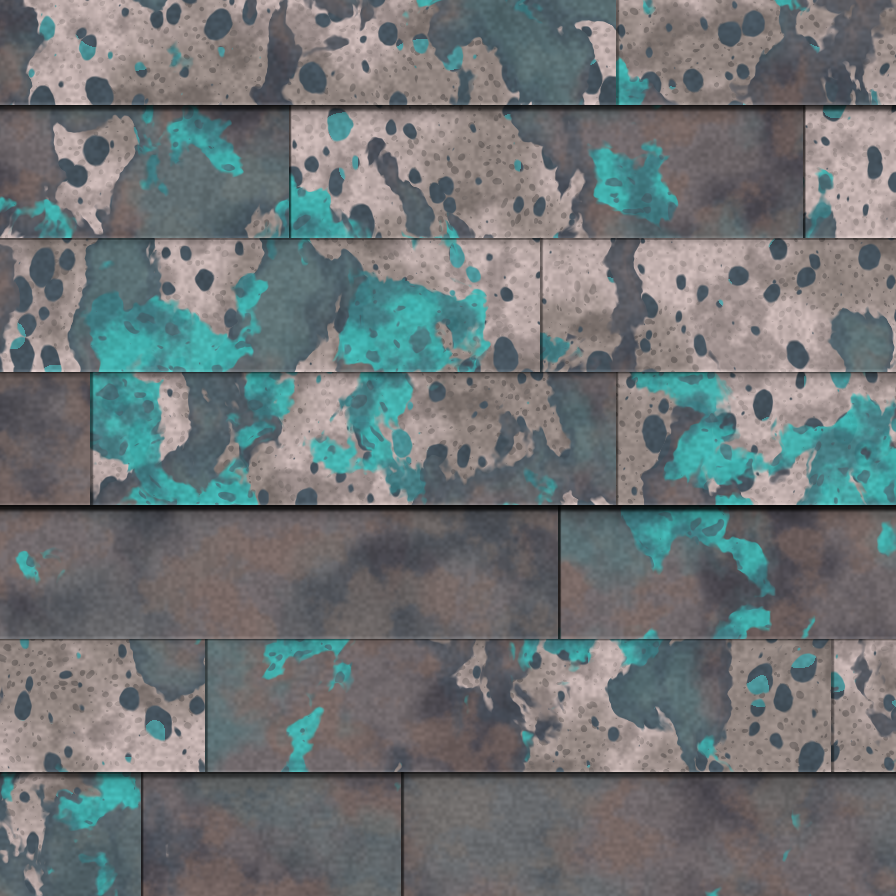
Reproduce this texture procedurally as a Shadertoy shader.

```glsl
// Staggered courses of oxidised metal strips with pale islands, slate channels and turquoise patina.

// Per course, from the top: joint positions, then bare-metal and patina amounts of its strips
const vec2 joints[7] = vec2[7](vec2(.688, 2.), vec2(.322, .896), vec2(.603, 2.), vec2(.101, .687),
                               vec2(.623, 2.), vec2(.229, .928), vec2(.157, .448));
const vec3 bareAmount[7] = vec3[7](vec3(.52, .6, 0.), vec3(.34, .4, .7), vec3(.6, .7, 0.), vec3(.05, .62, .56),
                                   vec3(0.), vec3(.72, .44, .52), vec3(.52, 0., 0.));
const vec3 patinaAmount[7] = vec3[7](vec3(.3, .28, 0.), vec3(.2, .28, .2), vec3(.37, .3, 0.), vec3(.05, .38, .33),
                                     vec3(.1, .36, 0.), vec3(.2, .37, .3), vec3(.2, .15, .12));
const float shadowDepth[7] = float[7](0., .8, .15, .3, 1., .1, .6);

float hash(vec2 p) {
    return fract(sin(dot(p, vec2(127.1, 311.7))) * 43758.5453);
}

float noise(vec2 p) {
    vec2 i = floor(p), f = fract(p);
    f = f * f * (3. - 2. * f);
    return mix(mix(hash(i), hash(i + vec2(1, 0)), f.x),
               mix(hash(i + vec2(0, 1)), hash(i + vec2(1, 1)), f.x), f.y);
}

float fbm(vec2 p) {
    float sum = 0., amp = .5;
    for (int i = 0; i < 5; i++) {
        sum += amp * noise(p);
        p = mat2(.8, .6, -.6, .8) * p * 2.03 + 5.7;
        amp *= .5;
    }
    return sum / .97;
}

// Signed distance to scattered droplets of random size, in cell units
float pits(vec2 p, float size) {
    float d = 1.;
    for (int j = -1; j <= 1; j++)
        for (int i = -1; i <= 1; i++) {
            vec2 cell = floor(p) + vec2(i, j);
            vec2 centre = cell + vec2(hash(cell), hash(cell + 7.3));
            float r = hash(cell + 3.1);
            d = min(d, length(p - centre) - size * r * r);
        }
    return d;
}

void mainImage(out vec4 fragColor, in vec2 fragCoord) {
    vec2 uv = fragCoord / iResolution.xy;
    float px = 1. / iResolution.y;

    // Course and strip under this point
    float course = (1. - uv.y - .117) / .149 + 1.;
    int row = clamp(int(floor(course)), 0, 6);
    vec2 cut = joints[row];
    int strip = int(step(cut.x, uv.x) + step(cut.y, uv.x));
    vec2 id = vec2(row, strip);
    float bare = bareAmount[row][strip];
    float patina = patinaAmount[row][strip];

    // Two long strips shift from tarnished to bare along their length
    if (strip == 1 && row == 1) bare -= uv.x - .6;
    if (strip == 1 && row == 5) bare += uv.x - .6;

    // Each strip samples its own region of warped noise
    vec2 p = uv + 20. * vec2(hash(id + 1.7), hash(id.yx + 4.2));
    vec2 warp = vec2(fbm(p * 13.), fbm(p * 13. + 31.)) - .5;
    vec2 q = p + warp * .07;
    float grain = noise(p * 230.) - .5;
    float mottle = fbm(p * 24. + 11.);

    // Tarnished ground
    vec3 col = mix(vec3(.29, .28, .31), vec3(.45, .42, .43), smoothstep(.28, .6, fbm(p * 11.)));
    col = mix(col, vec3(.46, .38, .35), .6 * smoothstep(.45, .65, mottle));
    float stain = smoothstep(.42, .62, fbm(q * 7. + 17.)) * smoothstep(0., .3, patina);
    col = mix(col, vec3(.34, .46, .48), .75 * stain);

    // Bare islands bordered by blue slate, then dusted and pitted
    float island = fbm(q * vec2(12., 7.5)) - .5 + (bare - .5) * .6;
    float rim = smoothstep(-.13, -.01, island);
    col = mix(col, vec3(.26, .31, .36), .55 * rim);
    float dust = smoothstep(.4, .62, fbm(p * 8. + 51.));
    vec3 metal = mix(vec3(.78, .71, .70), vec3(.60, .55, .53), dust);
    metal *= 1. - .25 * smoothstep(.5, .7, mottle);
    float speck = pits(p * 95. + warp * 3., .38);
    metal = mix(metal, vec3(.42, .39, .38), (.25 + .5 * dust) * smoothstep(.08, -.06, speck));
    float hole = pits((p + warp * .03) * vec2(34., 25.), .5);
    vec3 holeColor = mix(vec3(.27, .32, .36), vec3(.3, .58, .6), step(.75, noise(p * 22.)));
    metal = mix(metal, holeColor, smoothstep(.05, -.03, hole));
    col = mix(col, metal, smoothstep(-.012, .014, island));

    // Turquoise patina, favouring the channels
    float growth = fbm(q * vec2(11., 9.) + 70.) - .5 + (patina - .5) * .6;
    growth -= .05 * smoothstep(.02, .1, island);
    vec3 green = mix(vec3(.25, .50, .53), vec3(.24, .69, .68), smoothstep(.35, .58, mottle));
    green = mix(green, vec3(.28, .38, .42), .7 * smoothstep(.06, -.06, pits(q * 48. + 9., .38)));
    col = mix(col, green, .92 * smoothstep(-.012, .025, growth));
    col *= 1. + .16 * grain + .25 * (mottle - .5);

    // Lit lower lip, cast shadow and dark joints
    float top = fract(course) * .149;
    float bottom = .149 - top;
    float left = strip == 0 ? 1. : uv.x - cut[strip - 1];
    float depth = shadowDepth[row];
    col += .07 * (1. - smoothstep(.001, .003 + px, bottom));
    col *= 1. - .75 * depth * (1. - smoothstep(.003, .008 + px, top));
    col *= 1. - .25 * depth * (1. - smoothstep(0., .025, top));
    col *= 1. - .4 * (1. - smoothstep(.0008, .0015 + px, top));
    col *= 1. - (.4 + .3 * depth) * (1. - smoothstep(.0015, .003 + px, left));
    fragColor = vec4(clamp(col, 0., 1.), 1.);
}
```
